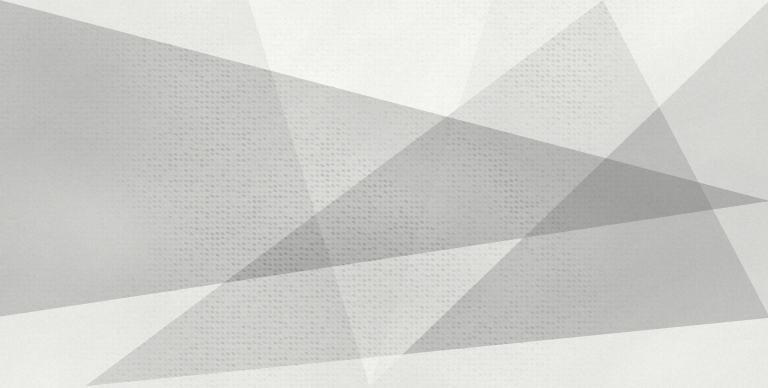
This background is drawn by a Shadertoy shader. Its source:

```glsl
#define PAPER 0.905
#define TINT vec3(1.0, 1.002, 0.988)
#define SHADE_LEFT 0.145
#define SHADE_CENTER 0.095
#define SHADE_RIGHT 0.065
#define GLOW_BLADE 0.042
#define GLOW_WEDGE 0.052
#define CLOUD_AMOUNT 0.026
#define DOT_ROWS 74.0
#define DOT_AMOUNT 0.085
#define GRAIN_AMOUNT 0.018

float hash(vec2 p) {
    p = fract(p * vec2(0.1031, 0.1173));
    p += dot(p, p.yx + 33.33);
    return fract((p.x + p.y) * p.x * 17.0);
}

// Signed distance to a line, positive on the right of a -> b
float side(vec2 p, vec2 a, vec2 b) {
    vec2 d = normalize(b - a), q = p - a;
    return q.x * d.y - q.y * d.x;
}

// Clockwise triangle, positive inside
float triangle(vec2 p, vec2 a, vec2 b, vec2 c) {
    return min(side(p, a, b), min(side(p, b, c), side(p, c, a)));
}

float coverage(float d) {
    return clamp(d * iResolution.y + 0.5, 0.0, 1.0);
}

// Warped, layered sines, roughly -1 to 1
float clouds(vec2 p) {
    float sum = 0.0, weight = 0.5;
    for (int i = 0; i < 5; i++) {
        p += 0.35 * sin(p.yx * 1.7 + vec2(1.3, 4.1));
        sum += weight * sin(p.x + 0.7) * sin(p.y + 2.0);
        p = mat2(1.5, 1.1, -1.1, 1.5) * p + 2.7;
        weight *= 0.6;
    }
    return sum;
}

float patchGlow(vec2 p, vec2 center, vec2 size) {
    vec2 q = (p - center) / size;
    return exp(-dot(q, q));
}

// Woven rows of small, uneven dashes
float weave(vec2 p) {
    vec2 g = p * DOT_ROWS;
    vec2 cell = floor(g);
    vec2 q = fract(g) - 0.5;
    float r = hash(cell + 3.0);
    q.y += 0.3 * (r - 0.5) + q.x * 0.3;
    float dash = 1.0 - smoothstep(0.12, 0.42, length(q * vec2(0.75, 1.1)));
    return dash * (0.3 + 0.9 * hash(cell + 71.0));
}

void mainImage(out vec4 fragColor, in vec2 fragCoord) {
    vec2 p = fragCoord / iResolution.y;

    // Overlapping translucent planes
    vec2 peak = vec2(1.554, 1.0), right = vec2(1.984, 0.181);
    vec2 foot = vec2(0.22, 0.005), pivot = vec2(0.953, 0.005);
    float left = coverage(triangle(p, vec2(-0.1, 1.026), vec2(1.984, 0.482), vec2(-0.1, 0.169)));
    float center = coverage(triangle(p, peak, right, foot));
    float blade = coverage(triangle(p, vec2(0.609, 1.1), vec2(1.301, 1.1), pivot));
    float wedge = coverage(triangle(p, vec2(1.301, 1.1), vec2(2.088, 1.1), pivot));
    float corner = coverage(min(side(p, pivot, vec2(1.984, 1.0)), side(p, right, foot)));

    float tone = PAPER - SHADE_LEFT * left - SHADE_CENTER * center - SHADE_RIGHT * corner;
    tone += GLOW_BLADE * blade + GLOW_WEDGE * wedge * mix(0.4, 1.0, max(left, center));
    tone += 0.035 * left * center * corner;

    // Broad stains and worn highlights
    tone += CLOUD_AMOUNT * clouds(p * vec2(4.0, 5.5));
    tone += 0.050 * patchGlow(p, vec2(0.28, 0.43), vec2(0.26, 0.13));
    tone += 0.035 * patchGlow(p, vec2(1.03, 0.50), vec2(0.16, 0.09));
    tone += 0.025 * patchGlow(p, vec2(0.72, 0.62), vec2(0.20, 0.22));
    tone -= 0.025 * patchGlow(p, vec2(0.12, 0.84), vec2(0.25, 0.15));
    tone -= 0.030 * patchGlow(p, vec2(0.95, 0.26), vec2(0.25, 0.12));

    // Weave, faded unevenly across the surface
    float wear = smoothstep(-0.35, 0.4, clouds(p * 3.0 + 5.0));
    float band = 0.35 + 0.65 * smoothstep(0.1, 0.6, p.x) * (1.0 - smoothstep(1.45, 1.8, p.x));
    float inShade = 0.35 + 0.65 * max(left, 0.7 * center);
    float dots = DOT_AMOUNT * (0.25 + 0.75 * wear) * band * inShade;
    tone -= dots * (weave(p) - 0.22);

    // Fine grain
    tone += GRAIN_AMOUNT * (hash(floor(p * 258.0)) - 0.5);

    fragColor = vec4(clamp(tone * TINT, 0.0, 1.0), 1.0);
}
```
